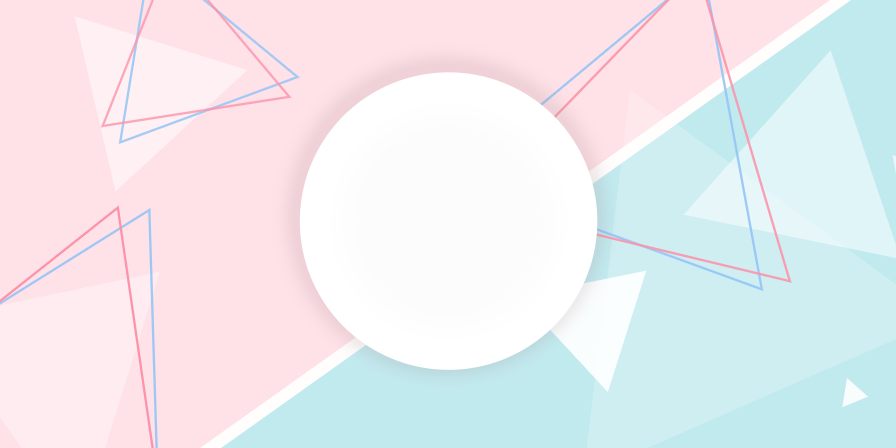
Write a WebGL 1 fragment shader that draws this background.

```glsl
precision highp float;
// Pastel banner: pink and aqua halves split by a white diagonal stripe, with
// translucent and outlined triangles around a softly shaded white disc.
// Every shape is a signed distance, painted back to front with smooth edges.

uniform vec2 u_resolution;

const float HEIGHT = 384.0; // design units per canvas height
const vec3 WHITE = vec3(1.0);
const vec3 PINK = vec3(1.0, 0.886, 0.906);
const vec3 AQUA = vec3(0.757, 0.918, 0.937);
const vec3 ROSE_LINE = vec3(0.985, 0.58, 0.67);
const vec3 BLUE_LINE = vec3(0.58, 0.77, 0.965);
const vec3 SHADOW = vec3(0.62, 0.50, 0.53);
const float LINE_HALF_WIDTH = 1.0;

// Signed distance to the line a-b, positive to one side.
float lineSide(vec2 p, vec2 a, vec2 b) {
  vec2 along = normalize(b - a);
  return dot(p - a, vec2(along.y, -along.x));
}

// Distance with sharp corners, negative inside, for either winding.
float triangle(vec2 p, vec2 a, vec2 b, vec2 c) {
  float winding = -sign(lineSide(c, a, b));
  float d = max(winding * lineSide(p, a, b), winding * lineSide(p, b, c));
  return max(d, winding * lineSide(p, c, a));
}

float outline(float d) {
  return abs(d) - LINE_HALF_WIDTH;
}

// Blends a shape over the base; pixel is the size of one pixel in units.
vec3 paint(vec3 base, vec3 color, float d, float alpha, float pixel) {
  return mix(base, color, alpha * clamp(0.5 - d / pixel, 0.0, 1.0));
}

vec3 backdrop(vec2 p, float px) {
  float diagonal = lineSide(p, vec2(180.5, 384.0), vec2(720.5, 0.0));
  vec3 color = paint(PINK, AQUA, diagonal, 1.0, px);
  // Large veil lies below the stripe.
  float veil = triangle(p, vec2(540, 77), vec2(808, 273), vec2(500, 408));
  color = paint(color, WHITE, veil, 0.21, px);
  return paint(color, vec3(1.0, 0.995, 0.99), abs(diagonal) - 5.2, 1.0, px);
}

vec3 filledTriangles(vec3 color, vec2 p, float px) {
  float upperLeft = triangle(p, vec2(64, 14), vec2(212, 60), vec2(99, 164));
  float lowerLeft = triangle(p, vec2(137, 233), vec2(-58, 274), vec2(68, 455));
  float upperRight = triangle(p, vec2(712, 43), vec2(586, 184), vec2(772, 222));
  float besideDisc = triangle(p, vec2(554, 232), vec2(521, 336), vec2(445, 254));
  float smallRight = triangle(p, vec2(726, 324), vec2(744, 340), vec2(722, 349));
  float rightSliver = triangle(p, vec2(765, 133), vec2(792, 140), vec2(771, 165));
  color = paint(color, WHITE, upperLeft, 0.5, px);
  color = paint(color, WHITE, lowerLeft, 0.36, px);
  color = paint(color, WHITE, upperRight, 0.5, px);
  color = paint(color, WHITE, besideDisc, 0.92, px);
  color = paint(color, WHITE, smallRight, 0.88, px);
  return paint(color, WHITE, rightSliver, 0.6, px);
}

vec3 outlinedTriangles(vec3 color, vec2 p, float px) {
  float blueTop = triangle(p, vec2(103, 122), vec2(255, 66), vec2(129, -38));
  float roseTop = triangle(p, vec2(88, 108), vec2(248, 83), vec2(146, -38));
  float blueLow = triangle(p, vec2(128, 180), vec2(-160, 360), vec2(139, 540));
  float roseLow = triangle(p, vec2(101, 178), vec2(-150, 377), vec2(145, 482));
  float blueRight = triangle(p, vec2(653, 248), vec2(603, -26), vec2(389, 152));
  float roseRight = triangle(p, vec2(677, 241), vec2(598, -26), vec2(403, 175));
  color = paint(color, BLUE_LINE, outline(blueTop), 0.85, px);
  color = paint(color, ROSE_LINE, outline(roseTop), 0.8, px);
  color = paint(color, BLUE_LINE, outline(blueLow), 0.9, px);
  color = paint(color, ROSE_LINE, outline(roseLow), 1.0, px);
  color = paint(color, BLUE_LINE, outline(blueRight), 0.9, px);
  return paint(color, ROSE_LINE, outline(roseRight), 0.9, px);
}

// White disc with a faint grey centre and a soft shadow around it.
vec3 disc(vec3 color, vec2 p, vec2 center, float radius, float px) {
  float r = length(p - center);
  float shadowDistance = max(length(p - center + vec2(2, 4)) - radius, 0.0);
  color = mix(color, SHADOW, 0.17 * exp(-pow(shadowDistance / 12.0, 2.0)));
  vec3 face = vec3(mix(0.988, 1.0, smoothstep(0.55, 0.88, r / radius)));
  return paint(color, face, r - radius, 1.0, px);
}

void main() {
  float px = HEIGHT / u_resolution.y;
  // Design coordinates run downwards from the top left.
  vec2 p = vec2(gl_FragCoord.x, u_resolution.y - gl_FragCoord.y) * px;
  vec3 color = backdrop(p, px);
  color = filledTriangles(color, p, px);
  color = outlinedTriangles(color, p, px);
  color = disc(color, p, vec2(384.5, 189.5), 127.5, px);
  gl_FragColor = vec4(color, 1.0);
}
```
